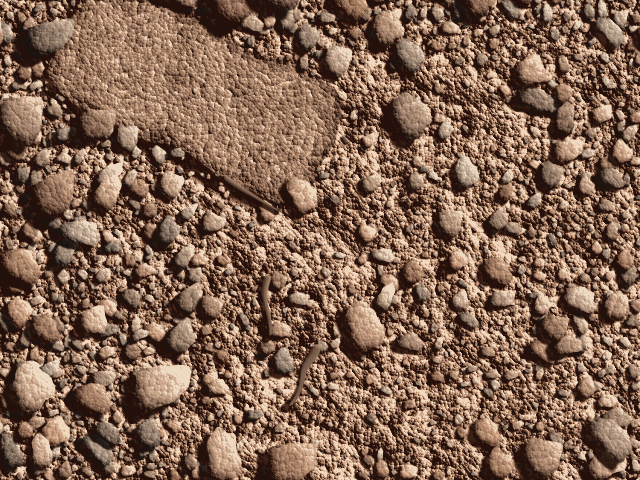
This texture is drawn by a WebGL 2 fragment shader. Its source:

```glsl
#version 300 es
precision highp float;
// Sunlit gritty red soil with scattered pebbles, dry twigs and a sandstone slab.
uniform vec2 u_resolution;
out vec4 fragColor;

const vec2 SUN = vec2(0.78, 0.62);           // direction towards the light
const vec3 SUN_3D = vec3(0.61, 0.49, 0.62);

vec2 hash2(vec2 p) {
    vec3 q = fract(p.xyx * vec3(0.1031, 0.1030, 0.0973));
    q += dot(q, q.yzx + 33.33);
    return fract((q.xx + q.yz) * q.zy);
}

mat2 rotation(float a) { return mat2(cos(a), sin(a), -sin(a), cos(a)); }

// Layered sines that bend straight outlines
vec2 warp(vec2 p) {
    return sin(p.yx * 23.0 + vec2(0.4, 2.1)) * 0.008 + sin(p.yx * 57.0 + p * 31.0) * 0.004;
}

// Directional light on cellular bumps; sharpness sets how crisp the cells are
float grains(vec2 p, float sharpness) {
    vec4 sum = vec4(0.0);
    for (int k = 0; k < 9; k++) {
        vec2 id = floor(p) + vec2(k % 3 - 1, k / 3 - 1);
        vec2 rnd = hash2(id), r = p - id - rnd;
        float albedo = fract(rnd.x * 7.0 + rnd.y * 13.0) - 0.5;
        sum += vec4(r, albedo, 1.0) * (exp(-sharpness * dot(r, r)) + 1e-6);
    }
    return (dot(sum.xy, SUN) + 0.35 * sum.z) / sum.w;
}

float slabDistance(vec2 p) {
    vec2 q = rotation(0.33) * (p + warp(p) - vec2(0.41, 0.81));
    vec2 d = abs(q + vec2(0.0, 0.1 * q.x)) - vec2(0.23, 0.065);
    return length(max(d, 0.0)) + min(max(d.x, d.y), 0.0) - 0.07;
}

// Share of cells holding a pebble: crowded at the left, top and right
float pebbleCover(vec2 p) {
    float crowd = max(1.0 - smoothstep(0.12, 0.62, p.x), smoothstep(0.86, 0.97, p.y));
    crowd = max(crowd, 0.7 * smoothstep(0.95, 1.3, p.x));
    return mix(0.24, 0.78, crowd) * smoothstep(-0.01, 0.02, slabDistance(p));
}

// Blunt angular outline: below 1 inside the stone
float stoneOutline(vec2 v, float phase) {
    vec2 cube = abs(v * v * v);
    float t = atan(v.y, v.x + 1e-5);
    return pow(cube.x + cube.y + 1e-6, 1.0 / 3.0) * (1.0 + 0.13 * sin(2.0 * t + phase)
        + 0.09 * sin(3.0 * t + 2.3 * phase) + 0.04 * sin(7.0 * t + phase));
}

// One layer of stones and their shadows; surface = (tone, greyness)
void addPebbles(inout vec2 surface, vec2 p, float scale, float seed, float rough, float px) {
    vec2 q = p * scale;
    for (int k = 0; k < 9; k++) {
        vec2 id = floor(q) + vec2(k % 3 - 1, k / 3 - 1);
        vec2 place = hash2(id + seed), look = hash2(id + seed + 71.0);
        vec2 centre = id + 0.2 + 0.6 * place;
        if (look.x > pebbleCover(centre / scale)) continue;
        float radius = mix(0.2, 0.43, look.y * look.y);
        float phase = 6.28 * fract(look.y * 17.0 + place.x);
        float soft = px * scale / radius;
        vec2 r = (q - centre) / radius, stretch = vec2(1.0, mix(1.1, 1.7, place.y));
        mat2 turn = rotation(phase);
        float edge = stoneOutline(turn * r * stretch, phase);
        float shade = stoneOutline(turn * (r + SUN * 0.55) * stretch, phase);
        surface.x *= mix(0.18, 1.0, smoothstep(1.0 - soft, 1.12 + soft, shade));

        float lit = dot(normalize(vec3(1.2 * r * min(edge * edge, 1.0), 0.8)), SUN_3D);
        float tint = 0.38 * (fract(place.x * 31.0 + look.x * 9.0) - 0.6);
        vec2 stone = vec2(0.2 + 0.8 * lit + tint + 0.14 * rough, 0.65 * place.y);
        surface = mix(stone, surface, smoothstep(1.0 - soft, 1.0 + soft, edge));
    }
}

// Thin bent stick with a bright sunny side
void addTwig(inout vec2 surface, vec2 p, vec2 start, vec2 span, float width, float px) {
    vec2 r = p + warp(p) - start;
    float along = clamp(dot(r, span) / dot(span, span), 0.0, 1.0);
    vec2 side = r - span * along;
    float d = length(side) - width * (1.0 - 0.6 * along);
    surface.x *= mix(0.25, 1.0, smoothstep(0.0, 0.004, length(side + SUN * width) - width));
    float tone = 0.42 + 0.3 * dot(side, SUN) / width;
    surface = mix(vec2(tone, 0.25), surface, smoothstep(-px, px, d));
}

vec3 soilRamp(float t) {
    vec3 c = mix(vec3(0.14, 0.06, 0.04), vec3(0.31, 0.19, 0.13), smoothstep(0.09, 0.26, t));
    c = mix(c, vec3(0.50, 0.36, 0.28), smoothstep(0.26, 0.43, t));
    c = mix(c, vec3(0.67, 0.51, 0.40), smoothstep(0.43, 0.62, t));
    c = mix(c, vec3(0.83, 0.66, 0.54), smoothstep(0.62, 0.82, t));
    return mix(c, vec3(0.94, 0.85, 0.75), smoothstep(0.82, 0.97, t));
}

void main() {
    float px = 1.0 / u_resolution.y;
    vec2 p = gl_FragCoord.xy * px, w = p + warp(p);
    // Soil: clods down to sand grains
    float fine = 1.5 * grains(w * 88.0, 18.0) + 1.3 * grains(p * 165.0 + 9.0, 18.0);
    float clods = 0.9 * grains(w * 8.0, 6.0) + 1.1 * grains(w * 19.0 + 5.0, 8.0)
                + 1.4 * grains(w * 42.0 + 3.0, 12.0);
    vec2 surface = vec2(0.53 + 0.5 * tanh(1.1 * (clods + fine)), 0.0);
    // Slab and the shadow it throws
    float slab = slabDistance(p);
    surface.x *= mix(0.2, 1.0, smoothstep(-0.006, 0.008, slabDistance(p + SUN * 0.035)));
    float top = 0.6 + 0.27 * fine + 0.1 * clods - 0.25 * smoothstep(-0.035, 0.0, slab);
    surface = mix(vec2(top, 0.1), surface, smoothstep(-px, px, slab));
    // Pebbles from grit to large stones
    for (int k = 0; k < 5; k++)
        addPebbles(surface, p, 56.0 * pow(0.6, float(k)), 19.0 * float(k), fine, px);
    // Twigs
    for (int k = 0; k < 3; k++) {
        vec2 rnd = hash2(vec2(float(k) * 5.0, 12.0));
        vec2 span = rotation(2.0 * rnd.y - 1.0) * vec2(0.03, -0.12);
        addTwig(surface, p, vec2(0.25, 0.2) + 0.5 * rnd, span, mix(0.003, 0.01, rnd.x), px);
    }
    vec3 colour = soilRamp(clamp(surface.x, 0.0, 1.0));
    vec3 stone = dot(colour, vec3(0.3, 0.59, 0.11)) * vec3(1.06, 0.99, 0.90);
    fragColor = vec4(mix(colour, stone, surface.y), 1.0);
}
```
